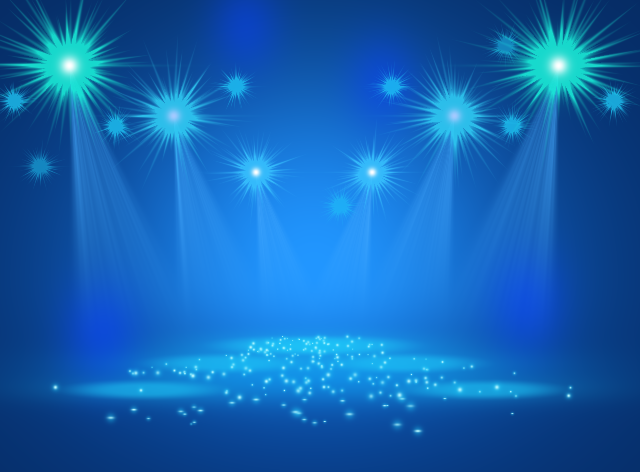
Write a WebGL 1 fragment shader that draws this background.

```glsl
precision highp float;
// Blue stage with mirrored spotlights, starry flares, glowing floor pools and glitter.

uniform vec2 u_resolution;

#define AXIS_X -0.0125
#define BEAM_SLOPE 0.54
#define BEAM_ALPHA 0.46
#define FLARE_ALPHA 0.85
#define POOL_ALPHA 0.62
#define GLITTER_COUNT 230
#define DARK_BLUE vec3(0.02, 0.16, 0.37)
#define MID_BLUE vec3(0.04, 0.31, 0.68)
#define BRIGHT_BLUE vec3(0.13, 0.59, 1.0)
#define ROYAL_BLUE vec3(0.04, 0.26, 0.97)
#define CYAN vec3(0.12, 0.80, 0.98)
#define TEAL vec3(0.10, 0.96, 0.86)

const float TAU = 6.28318;

float hash(float n) {
  return fract(sin(n * 127.1 + 3.7) * 43758.5);
}

float noise(float x) {
  float f = fract(x);
  return mix(hash(floor(x)), hash(floor(x) + 1.0), f * f * (3.0 - 2.0 * f));
}

// Soft elliptical spot, 1 at its centre
float glow(vec2 offset, vec2 radius) {
  vec2 e = offset / radius;
  return exp(-dot(e, e));
}

// Tapered spikes of random length, one in each angular cell
float spikes(vec2 q, float size, float count, float seed) {
  float r = length(q);
  float turn = (atan(q.y, q.x) / TAU + 0.5) * count;
  float id = floor(turn) + seed;
  float shift = (hash(id + 40.0) - 0.5) * 0.5;
  float across = (fract(turn) - 0.5 - shift) * TAU / count * r;
  float taper = max(1.0 - r / (size * (0.35 + 0.65 * hash(id))), 0.0);
  float width = size * 0.022 * taper + 0.0006;
  return exp(-across * across / (width * width)) * taper;
}

float flare(vec2 q, float size, float seed) {
  float rays = spikes(q, size, 17.0, seed) + spikes(q, size * 0.95, 29.0, seed + 91.0)
             + 0.6 * spikes(q, size * 1.1, 43.0, seed + 173.0);
  rays += 0.6 * glow(q, vec2(size * 0.6, size * 0.013));
  return min(rays + 0.75 * glow(q, vec2(size * 0.24)), 1.0);
}

// Light cone; inward is the distance towards the stage axis
float beam(float inward, float depth, float reach, float seed) {
  float slope = inward / max(depth, 0.001);
  float cone = smoothstep(-0.01, 0.07, slope) * (1.0 - smoothstep(BEAM_SLOPE * 0.72, BEAM_SLOPE, slope));
  float streaks = 0.55 + 0.3 * noise(slope * 28.0 + seed) + 0.25 * noise(slope * 75.0 + seed);
  float edge = 1.0 + 0.45 * glow(vec2(slope - 0.08, 0.0), vec2(0.07));
  float fade = 1.0 - smoothstep(reach * 0.2, reach, depth);
  return cone * streaks * edge * fade * step(0.0, depth);
}

void main() {
  vec2 p = (gl_FragCoord.xy - vec2(0.5 * u_resolution.x, 0.0)) / u_resolution.y;
  p.x -= AXIS_X;

  // Backdrop, darker towards the corners and the front of the floor
  float rise = p.y > 0.42 ? 0.40 : 0.22;
  vec3 col = mix(DARK_BLUE, MID_BLUE, glow(p - vec2(0.0, 0.4), vec2(0.65, 0.5)));
  col = mix(col, BRIGHT_BLUE, glow(p - vec2(0.0, 0.42), vec2(0.38, rise)));

  // Royal blue haze, beams and floor pools on both sides
  col = mix(col, CYAN * vec3(0.5, 0.8, 1.0), 0.6 * glow(p - vec2(0.0, 0.205), vec2(0.44, 0.055)));
  for (int s = 0; s < 2; s++) {
    float side = float(s) * 2.0 - 1.0;
    vec2 m = vec2(side * p.x, p.y);
    col = mix(col, ROYAL_BLUE, 0.6 * glow(m - vec2(0.45, 0.33 - side * -0.03), vec2(0.08, 0.11)));
    col = mix(col, ROYAL_BLUE, 0.5 * glow(m - vec2(0.145, 0.885 - side * 0.06), vec2(0.075, 0.1)));
    for (int i = 0; i < 3; i++) {
      float k = float(i);
      vec2 lamp = vec2(0.123 + k * (0.151 + 0.0233 * k), 0.635 + k * (0.126 - 0.0065 * k));
      float shaft = beam(lamp.x - m.x, lamp.y - m.y, 0.34 + 0.145 * k, k * 31.0 + side * 7.0);
      col = mix(col, vec3(0.27, 0.67, 1.0), min(BEAM_ALPHA * shaft, 1.0));

      vec2 pool = vec2(0.05 + k * (0.125 + 0.015 * k), 0.268 - k * (0.029 + 0.009 * k));
      float d = length((m - pool) / vec2(0.19, 0.023));
      float light = 0.65 * (1.0 - smoothstep(0.35, 1.08, d)) + 0.35 * exp(-d * d * 0.7);
      col = mix(col, CYAN, POOL_ALPHA * light);
    }
  }

  // Lamp flares and the smaller floating stars
  for (int s = 0; s < 2; s++) {
    float side = float(s) * 2.0 - 1.0;
    vec2 m = vec2(side * p.x, p.y);
    for (int i = 0; i < 3; i++) {
      float k = float(i);
      float seed = 11.0 * k + 57.0 * side;
      vec2 q = m - vec2(0.123 + k * (0.151 + 0.0233 * k), 0.635 + k * (0.126 - 0.0065 * k));
      vec3 tint = mix(vec3(0.22, 0.77, 1.0), TEAL, k * k * 0.25);
      col = mix(col, tint, FLARE_ALPHA * flare(q, 0.11 + 0.055 * k, seed));
      vec3 core = mix(vec3(1.0), vec3(0.64, 0.79, 1.0), k * (2.0 - k));
      col = mix(col, core, glow(q, vec2(0.009 + 0.005 * k)));

      vec2 paired = vec2(0.165 + k * (0.275 - 0.02 * k), 0.817 - k * (0.1525 - 0.0685 * k));
      vec2 lone = vec2(-0.58 + k * (0.779 - 0.143 * k), 0.647 - k * (0.294 - 0.211 * k));
      col = mix(col, CYAN, 0.75 * flare(m - paired, 0.055, seed + 300.0));
      col = mix(col, CYAN, 0.3 * flare(p - lone, 0.055, 400.0 + k));
    }
  }

  // Glitter widening towards the front of the floor
  for (int i = 0; i < GLITTER_COUNT; i++) {
    float n = float(i);
    float t = 0.65 * hash(n + 0.31) * (0.4 + hash(n + 0.57));
    float spread = 0.13 + 0.48 * smoothstep(0.0, 0.5, t);
    float x = (hash(n + 0.13) + hash(n + 0.73) - 1.0) * spread;
    float size = (0.0013 + 0.0035 * hash(n + 0.91)) * (0.6 + 0.8 * min(t, 0.5));
    vec2 q = p - vec2(x, 0.288 - 0.24 * t);
    float flat_bit = step(0.55, t);
    float dot_light = glow(q, size * mix(vec2(1.0), vec2(1.5, 0.6), flat_bit));
    col = mix(col, CYAN, 0.45 * glow(q, vec2(size * 2.2)));
    col = mix(col, vec3(0.75, 0.98, 1.0), dot_light * (0.5 + 0.5 * hash(n + 0.41)));
  }

  gl_FragColor = vec4(clamp(col, 0.0, 1.0), 1.0);
}
```
